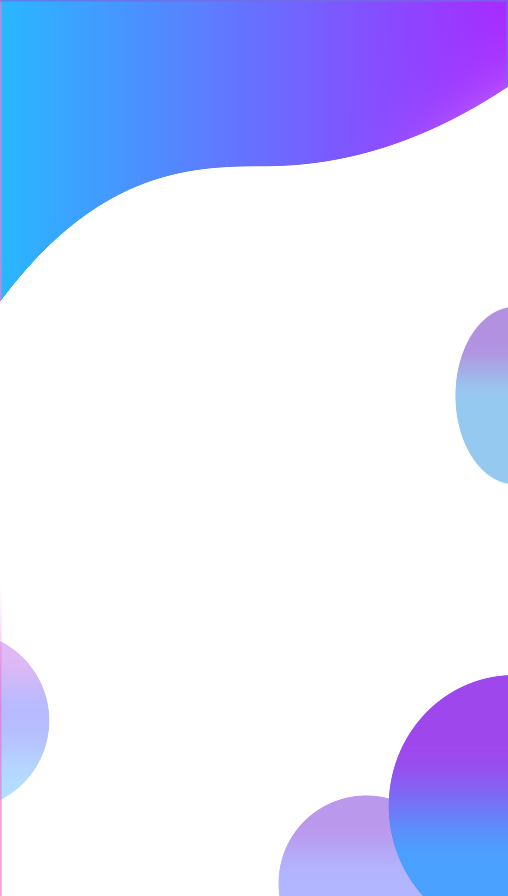
Give the GLSL for this background, as a Shadertoy shader.

```glsl
// A white page with a blue-to-violet wave across the top and four soft
// gradient bubbles at the margins. The wave is a two-sided power curve; each
// bubble is an ellipse distance filled with a vertical colour ramp.

const float PAGE_HEIGHT = 1.7655;   // page height in units of its width

const vec3 WHITE  = vec3(1.0);
const vec3 CYAN   = vec3(0.16, 0.72, 1.0);
const vec3 BLUE   = vec3(0.29, 0.63, 1.0);
const vec3 VIOLET = vec3(0.65, 0.16, 1.0);
const vec3 PURPLE = vec3(0.62, 0.28, 0.93);
const vec3 PINK   = vec3(0.91, 0.48, 0.84);

// Coverage of a shape from its signed distance
float cover(float dist, float pixel) {
    return 1.0 - smoothstep(-0.5 * pixel, 0.5 * pixel, dist);
}

float ellipseDistance(vec2 p, vec2 center, vec2 radii) {
    return (length((p - center) / radii) - 1.0) * min(radii.x, radii.y);
}

// Height of the wave's lower edge: a drop to the left, a rise to the right
float waveHeight(float x) {
    const float bend = 0.518;
    float left = max(bend - x, 0.0) / bend;
    float right = max(x - bend, 0.0) / (1.0 - bend);
    return 1.4378 - 0.2673 * pow(left, 2.6) + 0.1567 * pow(right, 2.05);
}

vec3 waveColor(vec2 p, float depth) {
    vec3 color = mix(CYAN, VIOLET, clamp(p.x, 0.0, 1.0));
    // Pale bloom along the lower edge near the right side
    float bloom = exp(-depth * 16.0) * smoothstep(0.65, 1.0, p.x);
    return mix(color, vec3(0.74, 0.38, 1.0), 0.65 * bloom);
}

// Vertical ramp from bottom to top, between two heights
vec3 ramp(float y, float low, float high, vec3 bottom, vec3 top) {
    return mix(bottom, top, smoothstep(low, high, y));
}

vec3 addBubble(vec3 base, vec2 p, vec2 center, vec2 radii, vec3 fill, float pixel) {
    return mix(base, fill, cover(ellipseDistance(p, center, radii), pixel));
}

void mainImage(out vec4 fragColor, in vec2 fragCoord) {
    vec2 p = fragCoord / iResolution.xy * vec2(1.0, PAGE_HEIGHT);
    float pixel = 1.0 / iResolution.x;
    vec3 color = WHITE;

    // Top wave
    float depth = p.y - waveHeight(p.x);
    color = mix(color, waveColor(p, max(depth, 0.0)), cover(-depth, pixel));

    // Pale bubble on the right margin
    vec3 fill = ramp(p.y, 0.975, 1.095, vec3(0.59, 0.79, 0.94), vec3(0.70, 0.57, 0.88));
    color = addBubble(color, p, vec2(1.014, 0.986), vec2(0.1175, 0.175), fill, pixel);

    // Pale bubble on the left margin
    fill = ramp(p.y, 0.20, 0.36, vec3(0.70, 0.87, 1.0), vec3(0.72, 0.73, 1.0));
    fill = mix(fill, vec3(0.88, 0.72, 0.96), smoothstep(0.36, 0.48, p.y));
    color = addBubble(color, p, vec2(-0.078, 0.3456), vec2(0.175), fill, pixel);

    // Pale bubble at the bottom, then the vivid one over it
    fill = ramp(p.y, 0.035, 0.14, vec3(0.70, 0.71, 1.0), vec3(0.73, 0.60, 0.93));
    color = addBubble(color, p, vec2(0.721, 0.0253), vec2(0.1728), fill, pixel);
    fill = ramp(p.y, 0.06, 0.30, BLUE, PURPLE);
    color = addBubble(color, p, vec2(1.0115, 0.1774), vec2(0.2465, 0.258), fill, pixel);

    // Hairline rims: left side, and the top and right sides of the wave
    const float rim = 0.0032;
    float leftFade = max(smoothstep(0.64, 0.35, p.y), step(0.0, depth));
    color = mix(color, PINK, 0.7 * leftFade * cover(p.x - rim, pixel));
    float frame = max(cover(PAGE_HEIGHT - rim - p.y, pixel), cover(1.0 - rim - p.x, pixel));
    color = mix(color, vec3(0.45, 0.42, 0.88), 0.7 * frame * step(0.0, depth));

    fragColor = vec4(color, 1.0);
}
```
